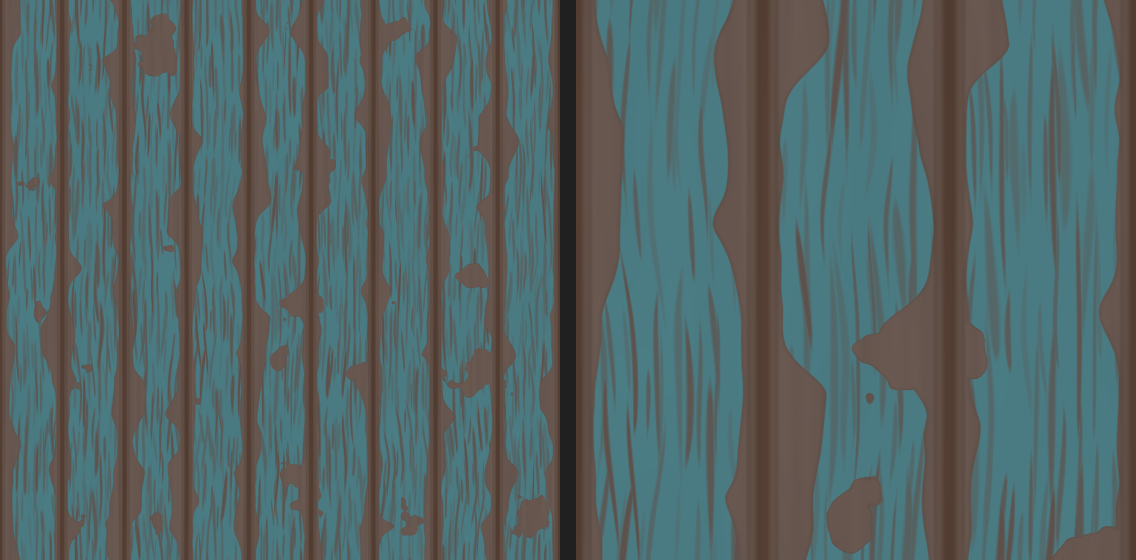
Left, the full canvas; right, a detail of the centre.
Write a WebGL 2 fragment shader that draws this texture.

```glsl
#version 300 es
precision highp float;
// Weathered painted planks: nine upright boards with dark seams, flaking paint and worn grain.
// Each seam side gets a noisy bare-wood margin; chipped blotches and tapered streaks are
// scattered on hashed grids. All cells wrap, so the surface tiles in both directions.

uniform vec2 u_resolution;
out vec4 fragColor;

const float PLANKS = 9.0;
const float PI = 3.14159;
const vec3 PAINT = vec3(0.290, 0.482, 0.512);
const vec3 WOOD_LIGHT = vec3(0.405, 0.340, 0.310);
const vec3 WOOD_MID = vec3(0.380, 0.310, 0.270);
const vec3 WOOD_DARK = vec3(0.325, 0.240, 0.200);
const vec3 GRAIN = vec3(0.370, 0.310, 0.285);

float hash(vec2 cell, float seed) {
  vec3 q = fract(vec3(cell.xyx + seed * 7.31) * vec3(0.1031, 0.1030, 0.0973));
  q += dot(q, q.yzx + 33.33);
  return fract((q.x + q.y) * q.z);
}

// Value noise that repeats after a whole number of cells.
float noise(vec2 p, vec2 period, float seed) {
  vec2 i = floor(p);
  vec2 f = p - i;
  f = f * f * (3.0 - 2.0 * f);
  vec2 a = mod(i, period);
  vec2 b = mod(i + 1.0, period);
  float low = mix(hash(a, seed), hash(vec2(b.x, a.y), seed), f.x);
  float high = mix(hash(vec2(a.x, b.y), seed), hash(b, seed), f.x);
  return mix(low, high, f.y);
}

float tiled(vec2 uv, vec2 cells, float seed) {
  return noise(uv * cells, cells, seed);
}

// Width of the bare margin on one side of a seam: rounded lobes with rough tips.
float marginWidth(float y, float side) {
  vec2 column = vec2(side, 0.0);
  vec2 wrap = vec2(2.0 * PLANKS, 1.0);
  float jag = y + 0.028 * (noise(column + vec2(0.0, y * 23.0), wrap * vec2(1.0, 23.0), 1.0) - 0.5);
  float lobe = noise(column + vec2(0.0, jag * 19.0), wrap * vec2(1.0, 19.0), 2.0);
  float rough = noise(column + vec2(0.0, jag * 47.0), wrap * vec2(1.0, 47.0), 3.0);
  return 0.0095 + 0.030 * lobe * lobe * lobe + 0.003 * rough;
}

// Signed distance to ragged chips, one possible chip per cell.
float chipDistance(vec2 uv, float cells) {
  float ragged = 0.060 * (tiled(uv, vec2(24.0), 4.0) - 0.5)
               + 0.030 * (tiled(uv, vec2(61.0), 5.0) - 0.5)
               + 0.008 * (tiled(uv, vec2(150.0), 6.0) - 0.5);
  float nearest = 1.0;
  for (int j = -1; j <= 1; j++) {
    for (int i = -1; i <= 1; i++) {
      vec2 cell = floor(uv * cells) + vec2(i, j);
      vec2 id = mod(cell, cells);
      vec2 centre = (cell + 0.2 + 0.6 * vec2(hash(id, 7.0), hash(id, 8.0))) / cells;
      float radius = mix(-0.015, 0.037, hash(id, 9.0));
      nearest = min(nearest, length(uv - centre) - radius);
    }
  }
  return nearest + ragged;
}

// One layer of tapered, drifting vertical streaks; returns opacity.
float streaks(vec2 uv, vec2 cells, float halfWidth, float pixel, float seed) {
  float drift = 0.018 * (tiled(uv, vec2(9.0, 7.0), seed) - 0.5)
              + 0.006 * (tiled(uv, vec2(18.0, 17.0), seed + 1.0) - 0.5);
  float x = (uv.x + drift) * cells.x;
  float column = mod(floor(x), cells.x);
  float y = uv.y * cells.y + hash(vec2(column, 0.0), seed + 2.0);
  vec2 id = vec2(column, mod(floor(y), cells.y));
  float span = mix(0.45, 1.0, hash(id, seed + 3.0));
  float t = clamp(fract(y) / span, 0.0, 1.0);
  float skew = mix(0.6, 1.8, hash(id, seed + 4.0));
  float taper = sin(PI * pow(t, skew));
  float centre = mix(0.3, 0.7, hash(id, seed + 5.0));
  float d = abs(fract(x) - centre) / cells.x;
  float width = halfWidth * taper * mix(0.5, 1.2, hash(id, seed + 6.0));
  float strength = mix(0.25, 1.0, hash(id, seed + 7.0)) * smoothstep(0.0, 0.6, taper);
  return strength * (1.0 - smoothstep(width * 0.3, width + pixel, d));
}

// Bare wood: dark seam core, rounded shoulders and a fine groove.
vec3 woodColour(vec2 uv, float d) {
  vec3 wood = mix(WOOD_DARK, WOOD_MID, smoothstep(0.002, 0.006, d));
  wood = mix(wood, WOOD_LIGHT, smoothstep(0.006, 0.011, d));
  float groove = 1.0 - smoothstep(0.0004, 0.0018, abs(d - 0.0085));
  float fibre = tiled(uv, vec2(170.0, 7.0), 40.0) - 0.5;
  return wood * (1.0 - 0.06 * groove + 0.07 * fibre);
}

void main() {
  vec2 uv = gl_FragCoord.xy / u_resolution;
  float pixel = 1.0 / min(u_resolution.x, u_resolution.y);

  // Nearest seam and which side of it we are on
  float seam = floor(uv.x * PLANKS + 0.5);
  float offset = uv.x - seam / PLANKS;
  float side = 2.0 * mod(seam, PLANKS) + step(0.0, offset);
  float seamDistance = abs(offset);

  // Painted surface with worn grain
  float wear = streaks(uv, vec2(54.0, 6.0), 0.0036, pixel, 10.0);
  wear = max(wear, streaks(uv, vec2(72.0, 5.0), 0.0026, pixel, 20.0));
  wear = max(wear, 0.75 * streaks(uv, vec2(90.0, 9.0), 0.0020, pixel, 30.0));
  vec3 paint = PAINT * (0.985 + 0.03 * tiled(uv, vec2(36.0, 9.0), 41.0));
  paint = mix(paint, GRAIN, wear);

  // Bare wood showing through, slightly shaded under the paint edge
  float bare = min(seamDistance - marginWidth(uv.y, side), chipDistance(uv, 5.0));
  vec3 wood = woodColour(uv, seamDistance);
  wood *= 1.0 - 0.07 * smoothstep(-0.003, 0.0, bare);
  vec3 colour = mix(wood, paint, smoothstep(-pixel, pixel, bare));
  fragColor = vec4(colour, 1.0);
}
```
